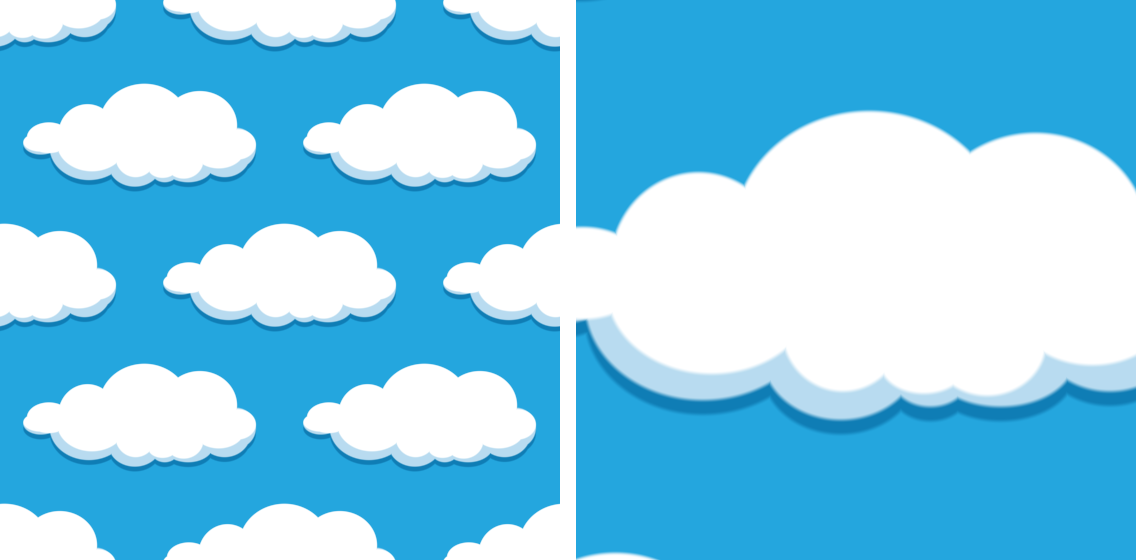
Left, the full canvas; right, a detail of the centre.
Reproduce this pattern procedurally as a three.js fragment shader.

```glsl
// Puffy white clouds on a flat blue sky, in staggered rows that tile.
// Each cloud is a union of ellipses drawn three times: dropped shadow,
// pale underside and white top.
#define REPEATS 2.0
#define CELL 384.0   // drawing units across one repeat
#define DROP 6.5     // shadow offset, in drawing units
#define SOFT 1.3     // half width of the soft edge, in drawing units
#define SKY vec3(0.14, 0.65, 0.87)
#define SHADOW vec3(0.06, 0.49, 0.71)
#define UNDERSIDE vec3(0.72, 0.86, 0.94)
#define WHITE vec3(1.0)

varying vec2 vUv;

// Approximate signed distance to an ellipse
float puff(vec2 p, float x, float y, float rx, float ry) {
  vec2 r = vec2(rx, ry);
  vec2 q = (p - vec2(x, y)) / r;
  float k = length(q);
  return k * (k - 1.0) / max(length(q / r), 1e-5);
}

// Upper lobes, shared by all layers
float crown(vec2 p) {
  float d = puff(p, -125.0, 3.0, 30.0, 21.0);
  d = min(d, puff(p, -72.0, 7.0, 40.0, 42.0));
  d = min(d, puff(p, 6.0, 20.0, 62.0, 57.0));
  return min(d, puff(p, 82.0, 20.0, 51.0, 47.0));
}

// Whole outline, with the full lower lobes
float body(vec2 p) {
  float d = min(crown(p), puff(p, -136.0, -5.0, 24.0, 15.0));
  d = min(d, puff(p, -70.0, -10.0, 54.0, 45.0));
  d = min(d, puff(p, -7.0, -34.0, 36.0, 30.0));
  d = min(d, puff(p, 34.0, -44.0, 18.0, 14.0));
  d = min(d, puff(p, 66.0, -36.0, 34.0, 22.0));
  d = min(d, puff(p, 116.0, -18.0, 36.0, 33.0));
  return min(d, puff(p, 131.0, -11.0, 28.0, 28.0));
}

// Lit part, with smaller and raised lower lobes
float litTop(vec2 p) {
  float d = min(crown(p), puff(p, -136.0, -3.0, 24.0, 13.0));
  d = min(d, puff(p, -66.0, -4.0, 48.0, 39.0));
  d = min(d, puff(p, -6.0, -22.0, 28.0, 29.0));
  d = min(d, puff(p, 31.0, -38.0, 20.0, 14.0));
  d = min(d, puff(p, 60.0, -28.0, 27.0, 25.0));
  d = min(d, puff(p, 108.0, -12.0, 36.0, 27.0));
  return min(d, puff(p, 133.0, -6.0, 26.0, 21.0));
}

float cover(float d, float edge) {
  return 1.0 - smoothstep(-edge, edge, d);
}

void main() {
  // Two rows per repeat, even rows moved by half a cell
  vec2 grid = vUv * REPEATS;
  float row = floor(grid.y * 2.0 + 0.5);
  float shift = 0.5 * mod(row + 1.0, 2.0);
  vec2 p = CELL * vec2(fract(grid.x + shift) - 0.5, grid.y - 0.5 * row);

  float edge = max(SOFT, 0.75 * CELL * REPEATS * fwidth(vUv.x));

  // Layers from back to front
  vec3 color = mix(SKY, SHADOW, cover(body(p + vec2(0.0, DROP)), edge));
  color = mix(color, UNDERSIDE, cover(body(p), edge));
  color = mix(color, WHITE, cover(litTop(p), edge));
  gl_FragColor = vec4(color, 1.0);
}
```
